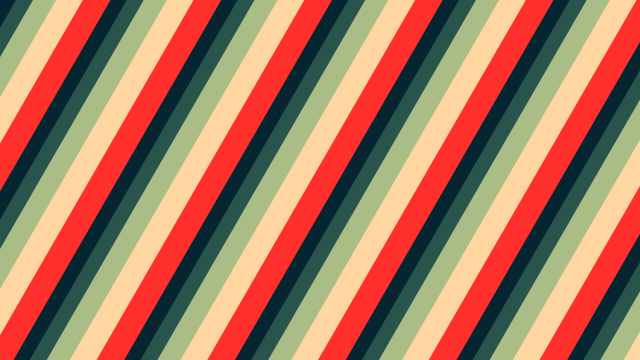
This pattern is drawn by a Shadertoy shader. Its source:

```glsl
// Repeating diagonal stripes in red, navy, pine green, sage and cream.

const vec3 RED   = vec3(1.00, 0.19, 0.17);
const vec3 NAVY  = vec3(0.02, 0.15, 0.19);
const vec3 PINE  = vec3(0.16, 0.33, 0.30);
const vec3 SAGE  = vec3(0.67, 0.74, 0.53);
const vec3 CREAM = vec3(1.00, 0.84, 0.63);

const float PERIOD = 0.2664;          // stripe group width, in canvas heights
const float PHASE  = -0.0213;         // offset of a red edge from the centre
const float TILT   = radians(30.0);   // lean away from vertical

// Switch to the next colour past an edge, blended over about one pixel.
vec3 paintFrom(vec3 below, vec3 next, float t, float edge, float blur) {
    return mix(below, next, smoothstep(edge - blur, edge + blur, t));
}

// Colour across one group, with t running from 0 to 1.
vec3 stripeGroup(float t, float blur) {
    vec3 color = paintFrom(CREAM, RED, t, 0.0, blur);
    color = paintFrom(color, NAVY,  t, 0.250, blur);
    color = paintFrom(color, PINE,  t, 0.397, blur);
    color = paintFrom(color, SAGE,  t, 0.550, blur);
    color = paintFrom(color, CREAM, t, 0.759, blur);
    return paintFrom(color, RED, t, 1.0, blur);   // seamless wrap
}

// Distance from the centre line, measured across the stripes.
float acrossStripes(vec2 p, float tilt) {
    return dot(p, vec2(cos(tilt), -sin(tilt)));
}

void mainImage(out vec4 fragColor, in vec2 fragCoord) {
    vec2 p = (fragCoord - 0.5 * iResolution.xy) / iResolution.y;
    float t = fract((acrossStripes(p, TILT) - PHASE) / PERIOD);
    float blur = 0.7 / (iResolution.y * PERIOD);
    fragColor = vec4(stripeGroup(t, blur), 1.0);
}
```
